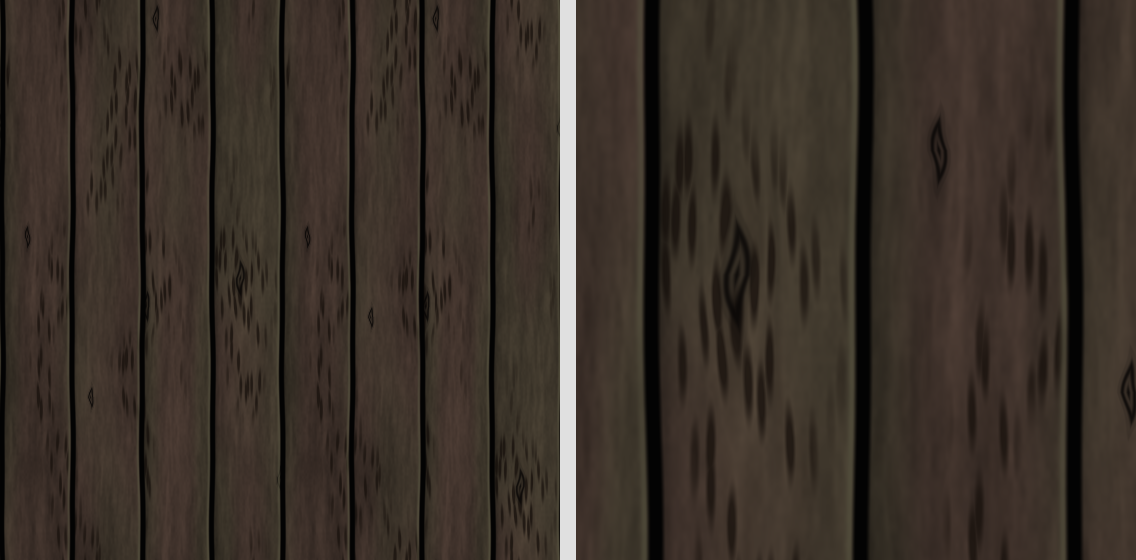
Left, the full canvas; right, a detail of the centre.
Give the GLSL for this texture, as a WebGL 2 fragment shader.

```glsl
#version 300 es
precision highp float;
// Eight dark weathered vertical planks with streaked grain, knots and black gaps; tiles both ways.

uniform vec2 u_resolution;
out vec4 fragColor;

const float TAU = 6.2831853;

vec2 hash2(vec2 p) {
    vec3 q = fract(p.xyx * vec3(0.1031, 0.1030, 0.0973));
    q += dot(q, q.yzx + 33.33);
    return fract((q.xx + q.yz) * q.zy);
}

// Cell key that wraps vertically and differs for each board pattern
vec2 cellKey(vec2 cell, float rows, float seed) {
    return vec2(cell.x + 61.0 * seed + 7.0, mod(cell.y, rows) + rows);
}

// Smooth grain noise over a board, periodic in y
float grain(vec2 p, vec2 cells, float seed) {
    p *= cells;
    vec2 i = floor(p), f = fract(p);
    f = f * f * (3.0 - 2.0 * f);
    float a = hash2(cellKey(i, cells.y, seed)).x;
    float b = hash2(cellKey(i + vec2(1, 0), cells.y, seed)).x;
    float c = hash2(cellKey(i + vec2(0, 1), cells.y, seed)).x;
    float d = hash2(cellKey(i + vec2(1, 1), cells.y, seed)).x;
    return mix(mix(a, b, f.x), mix(c, d, f.x), f.y);
}

// Cellular distance to the nearest long fleck, periodic in y
float flecks(vec2 p, vec2 cells, float seed) {
    p *= cells;
    vec2 i = floor(p);
    float nearest = 2.0;
    for (int y = -1; y <= 1; y++)
    for (int x = -1; x <= 1; x++) {
        vec2 cell = i + vec2(x, y);
        vec2 point = cell + hash2(cellKey(cell, cells.y, seed + 9.0));
        nearest = min(nearest, length(p - point));
    }
    return nearest;
}

void main() {
    vec2 uv = gl_FragCoord.xy / u_resolution;
    float x = uv.x * 8.0 - 0.035;
    float board = mod(floor(x), 8.0);
    float kind = mod(board, 4.0);

    // Four board patterns, each used twice; two of the copies slide vertically
    float slide = board == 5.0 ? 0.143 : board == 7.0 ? -0.372 : 0.0;
    vec2 p = vec2(fract(x), fract(uv.y - slide));

    // Knots: board pattern, position across, height, size
    vec4 knots[6] = vec4[6](
        vec4(0, 0.36, 0.577, 0.62), vec4(1, 0.27, 0.290, 0.60),
        vec4(2, 0.20, 0.967, 0.75), vec4(2, 0.06, 0.453, 0.85),
        vec4(3, 0.40, 0.503, 1.00), vec4(3, 0.97, 0.147, 0.70));
    float knotDark = 0.0, bend = 0.0;
    for (int i = 0; i < 6; i++) {
        vec4 k = knots[i];
        if (k.x != kind) continue;
        vec2 q = vec2(p.x - k.y, fract(p.y - k.z + 0.5) - 0.5) / (k.w * vec2(0.085, 0.045));
        q.x += 0.18 * sin(q.y * 5.0 + kind);
        float r = mix(length(q), abs(q.x) + abs(q.y), 0.6);
        float rings = 0.5 + 0.5 * cos(r * 11.0);
        float fade = 1.0 - smoothstep(0.65, 1.15, r);
        knotDark = max(knotDark, fade * (0.25 + 0.6 * rings));
        bend -= 0.035 * q.x * exp(-dot(q, q) * 0.5);
    }

    // Grain layers, from broad stains to fine fibres
    vec2 g = p + vec2(bend + 0.010 * sin(TAU * (3.0 * p.y + 0.2 * kind))
                           + 0.005 * sin(TAU * (8.0 * p.y + p.x)), 0.0);
    float stain = grain(g, vec2(2.6, 4), kind);
    float band = grain(g, vec2(9, 5), kind + 1.3);
    float streak = grain(g, vec2(20, 18), kind + 2.6);
    float fibre = grain(g, vec2(34, 56), kind + 3.9);
    float speck = grain(g, vec2(44, 190), kind + 5.2);
    float tone = 0.30 * stain + 0.25 * band + 0.22 * streak + 0.15 * fibre + 0.08 * speck;

    // Brown or olive-grey wood, shaded by the grain
    float warmth = smoothstep(0.25, 0.75, grain(g, vec2(2, 3), kind + 6.5)
                              + (kind == 1.0 ? 0.25 : kind == 3.0 ? -0.2 : 0.0));
    vec3 wood = mix(vec3(0.238, 0.210, 0.166), vec3(0.248, 0.195, 0.168), warmth);
    wood *= 0.62 + 0.80 * tone;

    // Dark flecks gathered in patches
    float patches = smoothstep(0.42, 0.80, grain(g, vec2(3.5, 6), kind + 7.8));
    float thin = 1.0 - smoothstep(0.10, 0.42, flecks(g, vec2(13, 13), kind));
    float wide = 1.0 - smoothstep(0.15, 0.60, flecks(g, vec2(7, 8), kind + 4.0));
    float dark = patches * (0.75 * thin + 0.30 * wide * streak) + 0.14 * thin * streak;
    wood = mix(wood, vec3(0.095, 0.068, 0.050), min(dark, 0.8));
    wood = mix(wood, vec3(0.035, 0.026, 0.022), knotDark);

    // Slightly wavering gaps; negative side is the right edge of a board
    float joint = mod(round(x), 8.0);
    float edge = x - round(x) + 0.009 * sin(TAU * 2.0 * uv.y + joint * 2.4)
                              + 0.005 * sin(TAU * 5.0 * uv.y + joint * 4.1);
    wood *= 1.0 - 0.35 * exp(-max(edge, 0.0) * 14.0) * step(0.0, edge);
    float wear = 0.30 + 0.55 * grain(vec2(0.5, uv.y), vec2(1, 14), joint + 20.0);
    float rim = exp(-pow((edge + 0.055) / 0.018, 2.0));
    wood = mix(wood, vec3(0.340, 0.325, 0.250), rim * wear);
    float gap = 1.0 - smoothstep(0.022, 0.050, abs(edge));
    fragColor = vec4(mix(wood, vec3(0.012, 0.011, 0.010), gap), 1.0);
}
```
